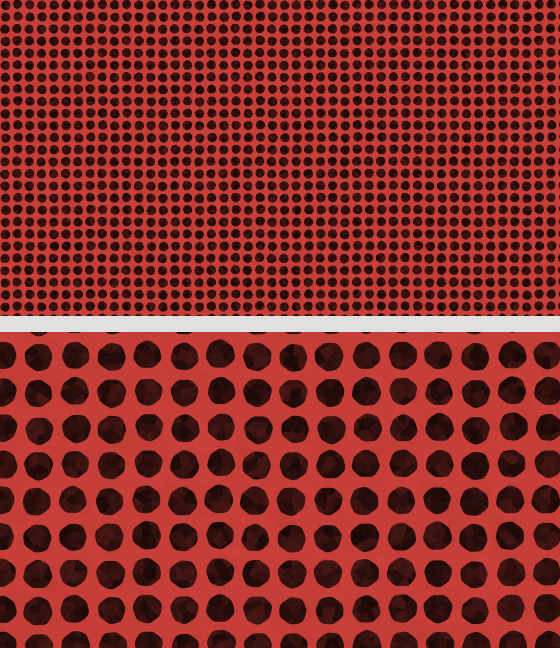
Top, the full canvas; bottom, a detail of the centre.
Give the GLSL for this pattern, as a WebGL 1 fragment shader.

```glsl
precision highp float;
// Red sheet with a dense grid of dark, faceted round dots and slight hand-placed drift.

uniform vec2 u_resolution;

// Lengths are fractions of the canvas height; dot sizes are fractions of the pitch.
const vec2 PITCH = vec2(0.03838, 0.03819);
const vec2 GRID_ORIGIN = vec2(-0.0021, 0.0110);
const float DOT_RADIUS = 0.382;
const float RADIUS_VARIATION = 0.012;
const float EDGE_WOBBLE = 0.012;
const float LINE_DRIFT = 0.045;
const float DOT_DRIFT = 0.02;
const float FACETS_PER_PITCH = 3.2;
const float GRAIN_AMOUNT = 0.03;

const vec3 SHEET_RED = vec3(0.775, 0.242, 0.220);
const vec3 FACET_DARK = vec3(0.090, 0.030, 0.025);
const vec3 FACET_LIGHT = vec3(0.285, 0.090, 0.078);

float hash(vec2 p) {
  vec3 q = fract(vec3(p.xyx) * 0.1031);
  q += dot(q, q.yzx + 33.33);
  return fract((q.x + q.y) * q.z);
}

vec2 hash2(vec2 p) {
  return vec2(hash(p), hash(p + vec2(37.0, 91.0)));
}

// Cellular noise: one flat random value per nearest feature point.
float facetValue(vec2 p) {
  vec2 cell = floor(p);
  float nearest = 9.0;
  float value = 0.0;
  for (int y = -1; y <= 1; y++) {
    for (int x = -1; x <= 1; x++) {
      vec2 id = cell + vec2(float(x), float(y));
      vec2 toPoint = id + hash2(id) - p;
      float d = dot(toPoint, toPoint);
      if (d < nearest) {
        nearest = d;
        value = hash(id + vec2(113.0, 17.0));
      }
    }
  }
  return value;
}

// Shared drift of each row and column plus a smaller drift of each dot.
vec2 dotOffset(vec2 id) {
  vec2 lines = vec2(hash(vec2(id.y, 5.0)), hash(vec2(id.x, 71.0))) - 0.5;
  return lines * LINE_DRIFT * 2.0 + (hash2(id + 200.0) - 0.5) * DOT_DRIFT * 2.0;
}

// Signed distance to a slightly uneven disc, in pitch units.
float dotDistance(vec2 p, vec2 id) {
  float phase = 6.2832 * hash(id + 51.0);
  float angle = atan(p.y, p.x + 0.00001);
  float wobble = sin(angle * 3.0 + phase) + 0.6 * sin(angle * 7.0 - phase);
  float radius = DOT_RADIUS + (hash(id + 9.0) - 0.5) * 2.0 * RADIUS_VARIATION;
  return length(p) - radius - EDGE_WOBBLE * wobble;
}

void main() {
  vec2 uv = gl_FragCoord.xy / u_resolution.y;
  vec2 grid = (uv - GRID_ORIGIN) / PITCH;
  vec2 id = floor(grid);
  vec2 local = fract(grid) - 0.5 - dotOffset(id);
  float pixel = 1.0 / (u_resolution.y * PITCH.y);

  // Faint slanted flecks on the sheet
  float fleck = facetValue(vec2(grid.x * 2.0 + grid.y, grid.y * 2.0) + 300.0);
  vec3 sheet = SHEET_RED * (1.0 + (fleck - 0.5) * GRAIN_AMOUNT);

  // Mottled facets inside the dots
  float facet = facetValue(grid * FACETS_PER_PITCH + 40.0);
  float fine = facetValue(grid * FACETS_PER_PITCH * 2.0 + 500.0);
  vec3 dotColor = mix(FACET_DARK, FACET_LIGHT, mix(facet, fine, 0.25));

  float cover = smoothstep(-0.6 * pixel, 0.6 * pixel, -dotDistance(local, id));
  gl_FragColor = vec4(mix(sheet, dotColor, cover), 1.0);
}
```
